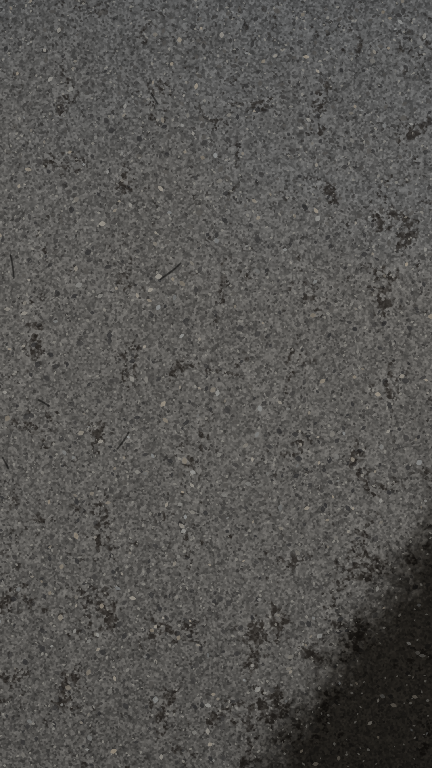
A Shadertoy shader for this texture:

```glsl
vec3 hash3(vec2 p) {
    vec3 q = fract(p.xyx * vec3(.1031, .1030, .0973));
    q += dot(q, q.yxz + 33.33);
    return fract((q.xxy + q.yzz) * q.zyx);
}

mat2 rotation(float a) {
    return mat2(cos(a), sin(a), -sin(a), cos(a));
}

// Layered, warped sines for broad stains
float mottle(vec2 p) {
    float sum = 0., amp = .5;
    for (int i = 0; i < 6; i++) {
        p = rotation(.9) * p * 1.7 + 3.1;
        p += .5 * sin(p.yx * 1.3);
        sum += amp * sin(p.x) * sin(p.y);
        amp *= .7;
    }
    return sum;
}

// Soft cellular grain, centred on zero
float grain(vec2 p) {
    vec2 cell = floor(p);
    float sum = 0., total = 0.;
    for (int y = -1; y <= 1; y++)
    for (int x = -1; x <= 1; x++) {
        vec2 id = cell + vec2(x, y);
        vec3 h = hash3(id + 19.);
        vec2 d = p - id - h.xy;
        float weight = exp(-7. * dot(d, d));
        sum += weight * h.z;
        total += weight;
    }
    return sum / total - .5;
}

// Scattered angular stones: x is coverage, y a random tone
vec2 stones(vec2 uv, float scale, float share) {
    vec2 p = uv * scale, cell = floor(p), best = vec2(0., .5);
    float blur = max(.08, .5 * scale / iResolution.x);
    for (int y = -1; y <= 1; y++)
    for (int x = -1; x <= 1; x++) {
        vec2 id = cell + vec2(x, y);
        vec3 place = hash3(id + scale), form = hash3(id + scale + 71.);
        if (hash3(id.yx + scale + 37.).x > share) continue;
        vec2 d = rotation(6.283 * form.x) * (p - id - place.xy);
        d.y *= 1.1 + .8 * form.y;
        float size = mix(.22, .5, pow(fract(form.y * 7.3), 1.5));
        float dist = max(length(d), .8 * (abs(d.x) + abs(d.y)));
        float cover = 1. - smoothstep(size - blur, size + blur, dist);
        if (cover > best.x) best = vec2(cover, form.z);
    }
    return best;
}

// Thin dark twigs
float twigs(vec2 uv) {
    float cover = 0.;
    for (int i = 0; i < 6; i++) {
        vec3 h = hash3(vec2(i, 4.)), k = hash3(vec2(i, 9.));
        vec2 d = rotation(3.14 * h.z) * (uv - vec2(h.x * .5, .7 + h.y));
        d.y += 2. * d.x * d.x;
        d.x -= clamp(d.x, -.012 - .02 * k.x, .012 + .02 * k.x);
        cover = max(cover, 1. - smoothstep(.0005, .0035, length(d)));
    }
    return cover;
}

float glow(vec2 d, float radius) {
    return exp(-dot(d, d) / (radius * radius));
}

void mainImage(out vec4 fragColor, in vec2 fragCoord) {
    vec2 uv = fragCoord / iResolution.x;
    float broad = mottle(uv * 1.5), patchy = mottle(uv * 13. + 5.);
    float fine = grain(uv * 225.), medium = grain(uv * 95.);

    // Dry surface: brightest around the middle, cooler at the top
    float tone = .36 - .045 * pow(abs(uv.y - 1.05), 2.) + .01 * broad + .008 * patchy;
    tone += .17 * fine + .07 * medium;
    vec3 color = tone * mix(vec3(1.02, 1., .965), vec3(.99, 1., 1.005),
                            smoothstep(1., 2., uv.y + .3 * broad));

    // Dark and mid-grey aggregate
    vec2 dark = stones(uv, 58., .22);
    color = mix(color, mix(vec3(.16, .16, .165), vec3(.34, .33, .315), dark.y), .75 * dark.x);
    color = mix(color, vec3(.18, .175, .17), .65 * stones(uv, 105., .1).x);

    // Brown grime gathers low down and along the right edge
    float wetSide = dot(uv - vec2(.6, 0.), vec2(.82, -.57));
    float grime = .55 * glow(uv - vec2(1., 1.22), .16)
                + .3 * glow(uv - vec2(.2, .35), .28)
                + .45 * glow(vec2(wetSide + .07, 0.), .12) * smoothstep(1., .5, uv.y);
    grime = smoothstep(.55, 1.25, patchy + grime - .9 * medium - .5 * fine);
    color = mix(color, color * .4 + vec3(.035, .022, .012), .75 * grime);
    color *= 1. - .5 * twigs(uv);

    // Damp corner with a ragged, gradual rim
    float wet = smoothstep(-.09, .08, wetSide + .035 * patchy - .04 * medium);
    color = mix(color, color * vec3(.36, .34, .31), wet);

    // Pale chips stay visible through the damp
    vec2 pale = stones(uv, 62., .05), fleck = stones(uv, 115., .06);
    vec3 chip = mix(vec3(.49, .5, .5), vec3(.55, .51, .45), fract(pale.y * 5.7));
    chip *= mix(.85, 1.2, pale.y) * mix(1., .6, wet);
    color = mix(color, chip, .8 * pale.x);
    color = mix(color, vec3(.56, .55, .52) * mix(1., .65, wet), .7 * fleck.x);

    fragColor = vec4(clamp(color, 0., 1.), 1.);
}
```
